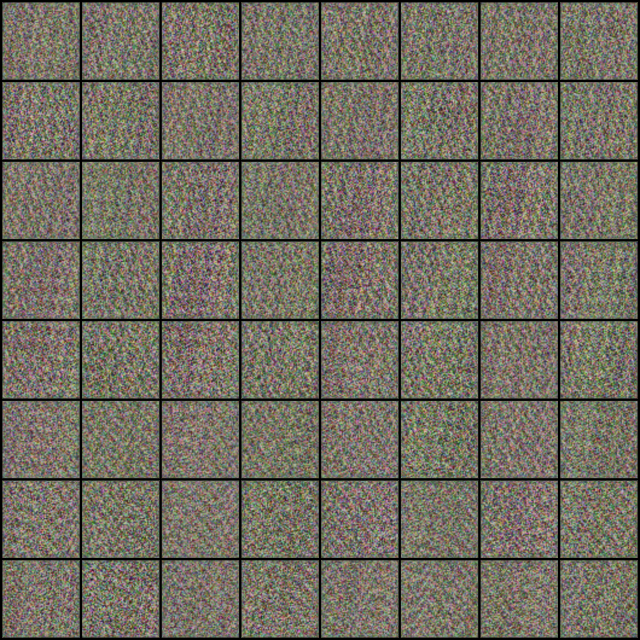
Give the GLSL for this pattern, as a WebGL 2 fragment shader.

```glsl
#version 300 es
precision highp float;
// An 8 by 8 sheet of square tiles of fine colour grain, parted by thin black lines.
// Each tile is 64 grains wide with a 2 grain line, so the sheet spans 530 grains.
// Hashed grains are blended with a soft spline; a faint lattice varies their strength.

uniform vec2 u_resolution;
out vec4 fragColor;

float hash(vec2 p) {
    return fract(sin(dot(p, vec2(12.9898, 78.233))) * 43758.5453);
}

vec3 hash3(vec2 p) {
    return vec3(hash(p), hash(p + vec2(17.3, 5.9)), hash(p + vec2(41.7, 29.1)));
}

// Centred colour noise of one grain: a shared light part and a part per channel.
vec3 grainNoise(vec2 seed) {
    float light = hash(seed + vec2(63.1, 87.7)) - 0.5;
    return 0.44 * light + 0.42 * (hash3(seed) - 0.5);
}

// Blends the 3 by 3 nearest grains with quadratic spline weights.
vec3 softGrain(vec2 p, vec2 seed) {
    vec2 cell = floor(p);
    vec2 f = fract(p) - 0.5;
    vec3 sum = vec3(0.0);
    for (int y = -1; y <= 1; y++) {
        for (int x = -1; x <= 1; x++) {
            vec2 offset = vec2(x, y);
            vec2 d = abs(f - offset);
            vec2 outer = 0.5 * (1.5 - d) * (1.5 - d);
            vec2 weight = mix(outer, 0.75 - d * d, step(d, vec2(0.5)));
            sum += weight.x * weight.y * grainNoise(cell + offset + seed);
        }
    }
    return sum;
}

// Colour at a place measured in grains, 0 to 64 each way within its tile.
vec3 tileColor(vec2 p, vec2 tile) {
    // Lattice of stronger, redder grain every eight, with a weaker one every four
    vec2 wave = cos(p * 0.785398) + 0.5 * cos(p * 1.570796);
    float lattice = (wave.x + wave.y) / 3.0;

    // Calmer, greener rim
    vec2 toEdge = min(p, 64.0 - p);
    float inner = smoothstep(-1.0, 4.0, min(toEdge.x, toEdge.y));

    // Strength differs a little from tile to tile
    float strength = mix(0.92, 1.1, hash(tile + 8.3)) * (1.0 + 0.15 * lattice);
    strength *= mix(0.55, 1.0, inner);

    vec3 base = mix(vec3(0.43, 0.46, 0.40), vec3(0.485, 0.46, 0.41), inner);
    base += vec3(0.02, -0.015, 0.0) * lattice;
    return base + strength * softGrain(p, tile * 71.0 + 3.7);
}

void main() {
    // Position in grains, then the tile and the place inside it
    vec2 p = gl_FragCoord.xy / u_resolution * 530.0;
    vec2 tile = floor(p / 66.0);
    vec3 color = tileColor(mod(p, 66.0) - 2.0, tile);

    // Dividing lines, smoothed over one pixel
    vec2 pixel = 530.0 / u_resolution;
    vec2 lineDistance = abs(mod(p + 32.0, 66.0) - 33.0) - 1.0;
    vec2 cover = clamp(0.5 - lineDistance / pixel, 0.0, 1.0);
    color = mix(color, vec3(0.005), max(cover.x, cover.y));

    fragColor = vec4(clamp(color, 0.0, 1.0), 1.0);
}
```
